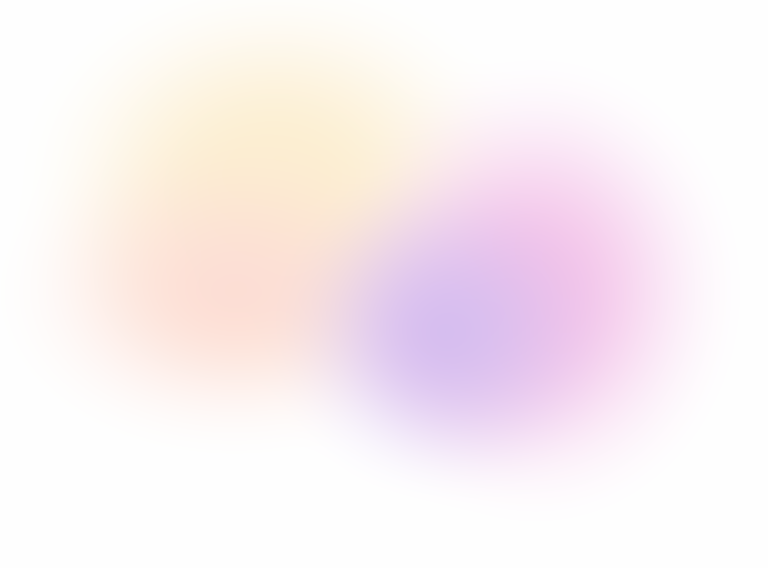
A Shadertoy shader for this background:

```glsl
// Soft pastel glows on white: cream and peach on the left,
// pink and lavender on the right. Each is a blurred ellipse
// whose coverage blends its tint over the layers below.

// Coverage of an ellipse with a wide, smooth rim (1 inside, 0 outside).
float blurredEllipse(vec2 p, vec2 center, vec2 radius, float blur) {
    float d = (length((p - center) / radius) - 1.0) * min(radius.x, radius.y);
    float t = clamp(0.5 - 0.5 * d / blur, 0.0, 1.0);
    return t * t * t * (t * (6.0 * t - 15.0) + 10.0);
}

void mainImage(out vec4 fragColor, in vec2 fragCoord) {
    // Canvas heights, with the horizontal layout centred
    vec2 p = (fragCoord - 0.5 * iResolution.xy) / iResolution.y + vec2(0.677, 0.5);

    vec3 color = vec3(0.998);

    // Warm side
    vec3 cream = vec3(0.988, 0.935, 0.820);
    vec3 peach = vec3(0.990, 0.868, 0.832);
    color = mix(color, cream, blurredEllipse(p, vec2(0.485, 0.674), vec2(0.270, 0.225), 0.20));
    color = mix(color, peach, blurredEllipse(p, vec2(0.414, 0.485), vec2(0.215, 0.148), 0.19));

    // Cool side
    vec3 pink = vec3(0.955, 0.765, 0.912);
    vec3 lavender = vec3(0.838, 0.742, 0.938);
    color = mix(color, pink, blurredEllipse(p, vec2(0.944, 0.488), vec2(0.203, 0.229), 0.21));
    color = mix(color, lavender, blurredEllipse(p, vec2(0.785, 0.415), vec2(0.159, 0.150), 0.19));

    fragColor = vec4(color, 1.0);
}
```
